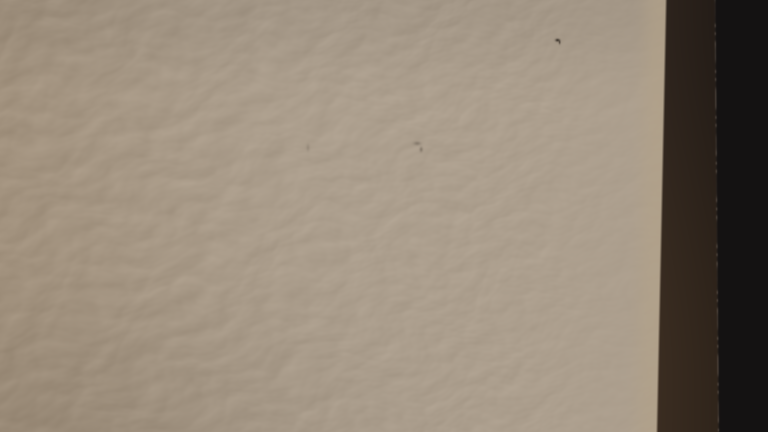
This texture is drawn by a WebGL 2 fragment shader. Its source:

```glsl
#version 300 es
precision highp float;

uniform vec2 u_resolution;
out vec4 fragColor;

#define WALL_LIGHT vec3(0.675, 0.622, 0.555)
#define WALL_SHADE vec3(0.625, 0.560, 0.480)
#define RIM_GLOW vec3(0.700, 0.635, 0.535)
#define STRIP_TOP vec3(0.165, 0.130, 0.105)
#define STRIP_LOW vec3(0.215, 0.165, 0.122)
#define FRAME_DARK vec3(0.080, 0.071, 0.070)
#define SPECK_DARK vec3(0.200, 0.170, 0.140)
#define BUMP_DENSITY 23.0
#define BUMP_DEPTH 0.075
#define BUMP_TILT 0.22
#define EDGE_SOFTNESS 0.0022

vec2 hash2(vec2 cell) {
    vec3 h = fract(vec3(cell.xyx) * vec3(0.1031, 0.1030, 0.0973));
    h += dot(h, h.yzx + 33.33);
    return fract((h.xx + h.yz) * h.zy);
}

// Smoothed cellular height: a soft minimum of distances to jittered points
float cellHeight(vec2 p) {
    vec2 cell = floor(p);
    vec2 local = fract(p);
    float sum = 0.0;
    for (int y = -1; y <= 1; y++) {
        for (int x = -1; x <= 1; x++) {
            vec2 offset = vec2(x, y);
            vec2 toPoint = offset + hash2(cell + offset) - local;
            sum += exp(-7.0 * dot(toPoint, toPoint));
        }
    }
    return -log(sum + 0.02) / 7.0;
}

// Slope of the height along the light direction
float slope(vec2 p) {
    return cellHeight(p + vec2(-0.10, 0.26)) - cellHeight(p - vec2(-0.10, 0.26));
}

// Layered plaster relief, stretched sideways and slightly tilted
float plaster(vec2 p) {
    float c = cos(BUMP_TILT), s = sin(BUMP_TILT);
    vec2 q = mat2(c, -s, s, c) * p * vec2(1.0, 1.0);
    q += 0.008 * sin(q.yx * vec2(31.0, 23.0) + 2.0 * sin(q * 13.0));
    q *= BUMP_DENSITY * vec2(0.62, 1.0);
    float coarse = slope(q);
    float medium = slope(q * 1.9 + 17.3);
    float fine = slope(q * 3.7 + 41.7);
    float nearRight = smoothstep(0.2, 1.4, p.x);
    return coarse * mix(0.55, 0.22, nearRight) + medium * 0.38
         + fine * mix(0.14, 0.24, nearRight);
}

// Soft elliptical mark
float speck(vec2 p, vec2 center, vec2 radius) {
    vec2 d = (p - center) / radius;
    return exp(-dot(d, d));
}

void main() {
    vec2 uv = gl_FragCoord.xy / u_resolution;
    vec2 p = vec2(uv.x * 16.0 / 9.0, uv.y);
    float soft = max(EDGE_SOFTNESS, 0.8 / u_resolution.x);

    // Wall lighting, dimmer toward the left and the lower corner
    float light = smoothstep(-0.15, 0.50, uv.x + 0.10 * (uv.y - 0.5));
    vec3 color = mix(WALL_SHADE, WALL_LIGHT, light);
    color *= 1.0 - 0.05 * smoothstep(0.45, 0.0, uv.y) * smoothstep(0.8, 0.0, uv.x);
    color *= 1.0 - 0.05 * smoothstep(0.75, 1.0, uv.y);

    // Slightly leaning borders of the wall and the dark frame
    float wallEdge = mix(0.8555, 0.8675, uv.y);
    float frameEdge = mix(0.9355, 0.9310, uv.y);
    float toEdge = wallEdge - uv.x;

    // Plaster bumps fade close to the wall edge, where a warm rim appears
    float relief = plaster(p) * BUMP_DEPTH * mix(0.35, 1.0, smoothstep(0.0, 0.22, toEdge));
    color += relief;
    color = mix(color, RIM_GLOW, 0.6 * smoothstep(0.045, 0.008, toEdge));

    // Small marks on the plaster
    float marks = 0.85 * speck(p, vec2(1.2905, 0.907), vec2(0.0050, 0.0036));
    marks += 0.60 * speck(p, vec2(1.2955, 0.902), vec2(0.0024, 0.0045));
    marks += 0.28 * speck(p, vec2(0.966, 0.668), vec2(0.0080, 0.0045));
    marks += 0.30 * speck(p, vec2(0.975, 0.654), vec2(0.0040, 0.0060));
    marks += 0.14 * speck(p, vec2(0.713, 0.658), vec2(0.0040, 0.0080));
    color = mix(color, SPECK_DARK, min(marks, 0.9));

    // Shadowed strip beside the wall
    float across = clamp((uv.x - wallEdge) / (frameEdge - wallEdge), 0.0, 1.0);
    vec3 strip = mix(STRIP_LOW, STRIP_TOP, smoothstep(0.1, 1.0, uv.y));
    strip *= mix(1.06, 0.86, across);
    color = mix(color, strip, smoothstep(-soft, soft, -toEdge));

    // Dark frame with a worn, broken highlight on its seam
    color = mix(color, FRAME_DARK, smoothstep(-soft, soft, uv.x - frameEdge));
    float wear = 0.5 + 0.5 * sin(uv.y * 173.0 + 3.0 * sin(uv.y * 61.0));
    float seam = exp(-pow((uv.x - frameEdge) / 0.0013, 2.0));
    color += vec3(0.13, 0.12, 0.11) * seam * mix(0.15, 1.0, wear * wear);

    fragColor = vec4(color, 1.0);
}
```
